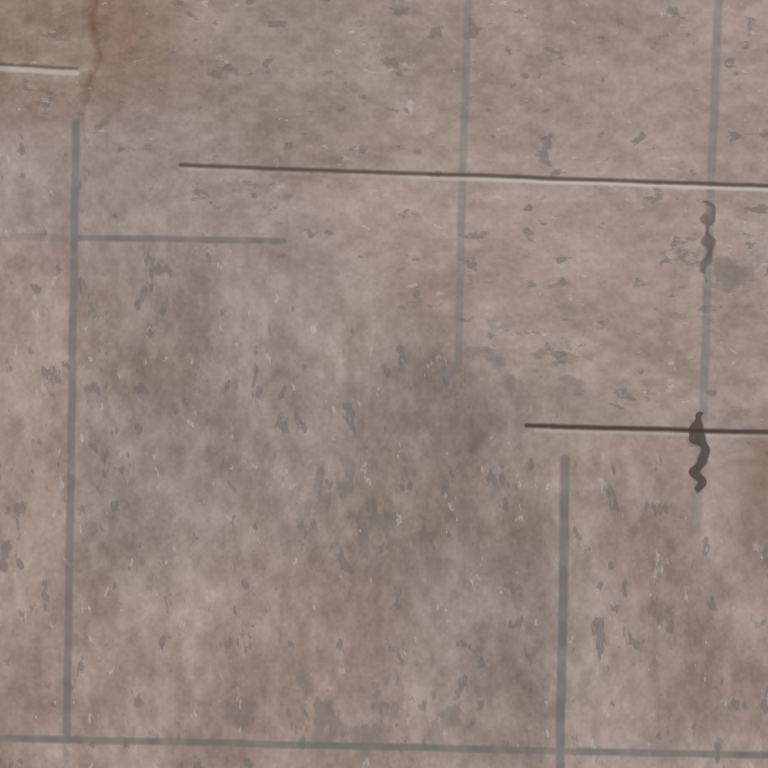
Reproduce this texture procedurally as a WebGL 2 fragment shader.

```glsl
#version 300 es
precision highp float;
// Worn stone floor tiles with patchy grout lines, mottling, pits and stains.
uniform vec2 u_resolution;
out vec4 fragColor;

const vec3 STONE = vec3(0.600, 0.537, 0.503);
const vec3 PALE = vec3(0.652, 0.588, 0.553);
const vec3 ROSE = vec3(0.620, 0.540, 0.500);
const vec3 SHADE = vec3(0.515, 0.470, 0.438);
const vec3 LILAC = vec3(0.575, 0.525, 0.512);
const vec3 EARTH = vec3(0.510, 0.410, 0.345);
const vec3 PIT = vec3(0.430, 0.405, 0.395);
const vec3 GROUT = vec3(0.430, 0.430, 0.415);
const vec3 SOOT = vec3(0.270, 0.235, 0.225);
const vec3 CHALK = vec3(0.730, 0.715, 0.700);
const vec2 UPRIGHT = vec2(1.25, 0.75);
const vec2 SIDEWAYS = vec2(0.8, 1.2);
const float MOTTLE = 0.19;
const float GRAIN = 0.035;

float hash(vec2 p) {
  return fract(sin(dot(p, vec2(127.1, 311.7))) * 43758.5453);
}

float noise(vec2 p) {
  vec2 i = floor(p), f = fract(p);
  f = f * f * (3.0 - 2.0 * f);
  return mix(mix(hash(i), hash(i + vec2(1, 0)), f.x),
             mix(hash(i + vec2(0, 1)), hash(i + vec2(1, 1)), f.x), f.y);
}

float fbm(vec2 p) {
  float sum = 0.0, amp = 0.5;
  for (int i = 0; i < 5; i++) {
    sum += amp * noise(p);
    p = mat2(1.6, 1.2, -1.2, 1.6) * p + 7.3;
    amp *= 0.5;
  }
  return sum;
}

// Cross-fades upright and sideways grain.
float smear(vec2 p, float sideways) {
  return mix(fbm(p * UPRIGHT), fbm(p * SIDEWAYS), sideways);
}

// Soft elliptical patch, 1 at the centre.
float blob(vec2 p, vec2 centre, vec2 radius) {
  vec2 d = (p - centre) / radius;
  return exp(-dot(d, d));
}

// Soft-edged line from a to b with the given half width.
float seam(vec2 p, vec2 a, vec2 b, float halfWidth) {
  vec2 ab = b - a;
  float t = clamp(dot(p - a, ab) / dot(ab, ab), 0.0, 1.0);
  float soft = 0.0015 + 0.7 / u_resolution.y;
  return 1.0 - smoothstep(halfWidth - soft, halfWidth + soft, length(p - a - ab * t));
}

void main() {
  vec2 uv = gl_FragCoord.xy / u_resolution;
  vec2 warp = vec2(fbm(uv * 14.0), fbm(uv * 14.0 + 31.0)) - 0.48;
  vec2 p = uv + 0.07 * warp;
  float upper = smoothstep(-0.04, 0.04, p.y - mix(0.85, 0.34, p.x));

  // Broad tones
  vec3 col = mix(STONE, ROSE, 0.8 * blob(p, vec2(0.2, 0.13), vec2(0.3, 0.16)));
  col = mix(col, ROSE, 0.7 * smoothstep(0.10, 0.07, uv.x) * step(uv.y, 0.69));
  col = mix(col, PALE, 0.60 * blob(p, vec2(0.80, 0.74), vec2(0.32, 0.32)));
  col = mix(col, LILAC, 0.8 * blob(p, vec2(0.12, 0.76), vec2(0.2, 0.10)));
  col = mix(col, LILAC, 0.5 * blob(p, vec2(0.33, 0.62), vec2(0.14, 0.10)));
  col = mix(col, SHADE, 0.75 * blob(p, vec2(0.18, 0.36), vec2(0.12, 0.13)));
  col = mix(col, SHADE, 0.80 * blob(p, vec2(0.58, 0.46), vec2(0.13, 0.07)));
  col = mix(col, SHADE, 0.75 * blob(p, vec2(0.63, 0.19), vec2(0.12, 0.14)));
  col = mix(col, SHADE, 0.40 * blob(p, vec2(0.38, 0.40), vec2(0.18, 0.16)));
  col = mix(col, SHADE, 0.35 * blob(p, vec2(0.40, 0.92), vec2(0.17, 0.10)));

  // Earthy corner with a ragged boundary
  float corner = smoothstep(0.10, 0.125, p.x) * smoothstep(0.30, 0.15, p.x);
  col = mix(col, EARTH, 0.60 * corner * smoothstep(0.84, 0.92, p.y));
  float flap = smoothstep(0.126, 0.116, p.x) * smoothstep(0.78, 0.88, p.y);
  col = mix(col, EARTH, 0.30 * flap);
  col -= 0.06 * flap * smoothstep(0.105, 0.12, p.x);

  // Mottling and fine grain
  col += MOTTLE * (smear(uv * 13.0 + 4.0, upper) - 0.48) * mix(1.0, 0.6, upper);
  col += 0.13 * (smear(uv * 65.0, upper) - 0.48);
  col += GRAIN * (noise(uv * 230.0) - 0.5);

  // Grey pits gathered in worn areas, and small pale chips
  float worn = blob(uv, vec2(0.23, 0.51), vec2(0.10, 0.06));
  worn += blob(uv, vec2(0.67, 0.53), vec2(0.13, 0.06));
  worn += blob(uv, vec2(0.50, 0.35), vec2(0.14, 0.10));
  worn += blob(uv, vec2(0.48, 0.08), vec2(0.25, 0.06));
  worn += blob(uv, vec2(0.95, 0.64), vec2(0.05, 0.05));
  float pits = smoothstep(0.50, 0.66, smear(uv * 42.0 + 9.0, upper));
  col = mix(col, PIT, 0.50 * pits * min(worn, 1.0));
  float specks = smoothstep(0.64, 0.76, smear(uv * 52.0 + 53.0, upper));
  col = mix(col, PIT, 0.55 * specks);
  float chips = smoothstep(0.71, 0.80, smear(uv * 66.0 + 81.0, upper));
  col = mix(col, CHALK, 0.45 * chips);

  // Grout lines, slightly uneven
  vec2 g = uv + 0.0025 * warp;
  float wear = 0.75 + 0.5 * (noise(uv * 60.0) - 0.5);
  float grout = 0.85 * seam(g, vec2(0.099, 0.84), vec2(0.087, 0.036), 0.0050);
  grout = max(grout, 0.30 * seam(g, vec2(0.087, 0.036), vec2(0.086, 0.0), 0.004));
  grout = max(grout, 0.35 * seam(g, vec2(0.0, 0.692), vec2(0.10, 0.691), 0.005));
  grout = max(grout, 0.85 * seam(g, vec2(0.10, 0.691), vec2(0.37, 0.686), 0.0040));
  grout = max(grout, seam(g, vec2(0.0, 0.039), vec2(1.0, 0.016), 0.0045));
  grout = max(grout, seam(g, vec2(0.736, 0.402), vec2(0.729, 0.0), 0.0060));
  grout = max(grout, 0.45 * seam(g, vec2(0.609, 1.0), vec2(0.596, 0.518), 0.0050));
  grout = max(grout, 0.50 * seam(g, vec2(0.935, 1.0), vec2(0.915, 0.453), 0.0055));
  grout = max(grout, 0.30 * seam(g, vec2(0.912, 0.44), vec2(0.905, 0.31), 0.0065));
  col = mix(col, GROUT, grout * wear);

  // Chalky lips and dark cracks along the raised joints
  float lip = seam(g, vec2(0.235, 0.780), vec2(1.0, 0.753), 0.0024);
  col = mix(col, CHALK, lip * mix(0.15, 0.9, smoothstep(0.45, 0.68, uv.x)));
  col = mix(col, CHALK, 0.7 * seam(g, vec2(0.0, 0.911), vec2(0.10, 0.905), 0.0035));
  col = mix(col, SOOT, 0.5 * seam(g, vec2(0.0, 0.917), vec2(0.10, 0.911), 0.0018));
  col = mix(col, SOOT, 0.70 * seam(g, vec2(0.235, 0.785), vec2(1.0, 0.758), 0.0024));
  col = mix(col, CHALK, 0.4 * seam(g, vec2(0.70, 0.440), vec2(1.0, 0.431), 0.0020));
  col = mix(col, SOOT, 0.9 * seam(g, vec2(0.687, 0.446), vec2(1.0, 0.437), 0.0028));

  // Soot and rust stains by the right edge
  vec2 s = uv + 0.02 * (vec2(noise(uv * 70.0), noise(uv * 70.0 + 9.0)) - 0.5);
  float soot = seam(s, vec2(0.913, 0.457), vec2(0.908, 0.37), 0.0070);
  soot = max(soot, 0.6 * seam(s, vec2(0.922, 0.74), vec2(0.918, 0.64), 0.0035));
  col = mix(col, SOOT, 0.75 * soot);
  col = mix(col, EARTH * 0.85, 0.45 * blob(p, vec2(1.0, 0.38), vec2(0.05, 0.05)));
  fragColor = vec4(clamp(col, 0.0, 1.0), 1.0);
}
```
